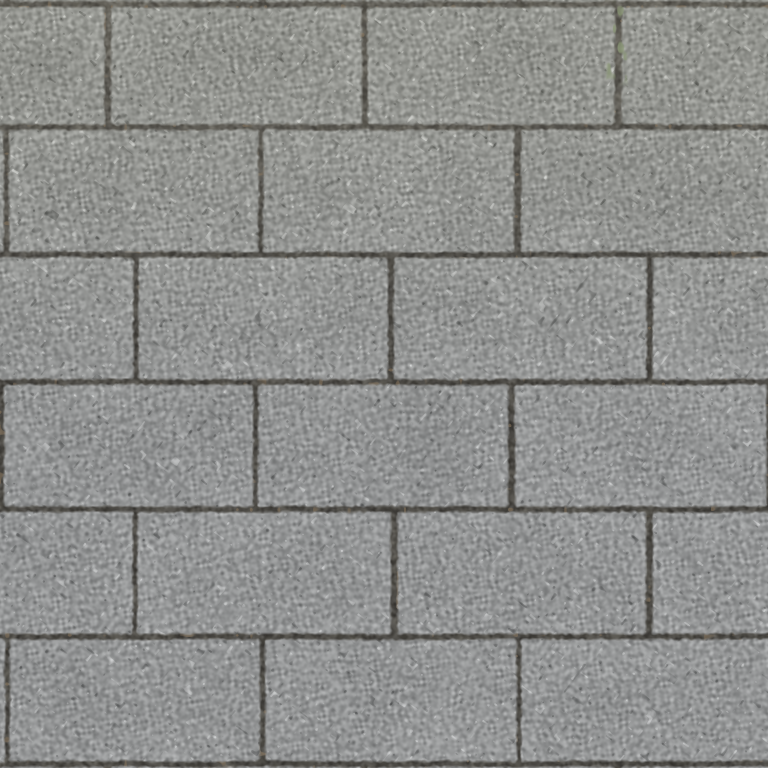
Give the GLSL for this texture, as a Shadertoy shader.

```glsl
// Grey concrete pavers in a staggered bond, with gritty faces and dark sandy joints.
#define ROWS 6.03
#define COLS 3.0
#define ROW_SHIFT 0.031     // height of the lowest joint, in rows
#define BED_HALF 0.0037     // half width of the horizontal joints
#define CORNER 0.0035       // corner radius of a paver
#define WOBBLE 0.0019       // raggedness of the edges
#define GRAIN 0.165         // contrast of the grit
#define STONE_LOW vec3(0.580, 0.586, 0.588)
#define STONE_HIGH vec3(0.582, 0.587, 0.566)
#define JOINT_DARK vec3(0.250, 0.242, 0.228)
#define JOINT_SAND vec3(0.430, 0.420, 0.385)

const mat2 TURN = mat2(0.8, 0.6, -0.6, 0.8);

float hash(vec2 p) {
    vec3 q = fract(vec3(p.xyx) * 0.1031);
    q += dot(q, q.yzx + 33.33);
    return fract((q.x + q.y) * q.z);
}

float noise(vec2 p) {
    vec2 i = floor(p), f = fract(p);
    f = f * f * (3.0 - 2.0 * f);
    return mix(mix(hash(i), hash(i + vec2(1, 0)), f.x),
               mix(hash(i + vec2(0, 1)), hash(i + vec2(1, 1)), f.x), f.y);
}

// Noise minus its surroundings: fine contrast without broad blotches.
float sharpNoise(vec2 p) {
    vec2 e = vec2(1.2, 0.0);
    float around = noise(p + e) + noise(p - e) + noise(p + e.yx) + noise(p - e.yx);
    return noise(p) - 0.25 * around;
}

// Half bond with a slight drift; the top course is set further left.
float courseOffset(float row) {
    return 0.015 + 0.011 * cos(1.5708 * row) + 0.518 * mod(row, 2.0)
         - 0.111 * step(4.5, row);
}

// Distance into the paver along x and y (negative in joints); id names the paver.
vec2 paverInset(vec2 p, out vec2 id) {
    // The top course is a little lower than the others
    float y = (p.y + 0.006 * smoothstep(0.85, 1.0, p.y)) * ROWS - ROW_SHIFT;
    float row = mod(floor(y), 6.0);
    float x = p.x * COLS - courseOffset(row);

    // Nearest upright joint, each with its own shift and width
    float k = round(x);
    vec2 key = vec2(mod(k, COLS), row) + 7.0;
    float side = x - k - 0.014 * (hash(key) - 0.5);
    float halfWidth = mix(0.0029, 0.0046, hash(key + 31.0));

    id = vec2(mod(k - step(side, 0.0), COLS), row);
    return vec2(abs(side) / COLS - halfWidth,
                abs(y - round(y)) / ROWS - BED_HALF);
}

// Gritty surface: fine grain, faint stains, pale and dark chips.
float grit(vec2 p) {
    vec2 q = TURN * p;
    float g = GRAIN * sharpNoise(q * 215.0);
    g += 0.55 * GRAIN * (noise(q.yx * 250.0 + 17.0) - 0.5);
    g += 0.025 * (noise(q * 70.0 + 5.0) - 0.5);
    g += 0.025 * (noise(q * 17.0 + 9.0) - 0.5);
    g += 0.13 * smoothstep(0.84, 1.0, noise(q * 150.0 + 41.0));
    g -= 0.13 * smoothstep(0.84, 1.0, noise(q * 140.0 + 83.0));
    return g;
}

void mainImage(out vec4 fragColor, in vec2 fragCoord) {
    vec2 uv = fragCoord / iResolution.xy;
    float pixel = 1.0 / min(iResolution.x, iResolution.y);

    // Ragged edges
    vec2 ragged = vec2(noise(uv * 190.0), noise(uv * 190.0 + 50.0)) - 0.5;
    vec2 wavy = vec2(noise(uv * 24.0 + 3.0), noise(uv * 24.0 + 70.0)) - 0.5;
    vec2 id;
    vec2 inset = paverInset(uv + WOBBLE * (1.3 * ragged + 0.8 * wavy), id);
    float depth = min(inset.x, inset.y);
    float rounded = CORNER - length(max(CORNER - inset, 0.0));

    // Paver face: tone per paver, paler rim, slightly darker heart
    vec3 stone = mix(STONE_LOW, STONE_HIGH, smoothstep(0.35, 1.0, uv.y));
    stone += 0.012 * (hash(id + 3.0) - 0.5);
    stone += 0.016 * exp(-max(depth, 0.0) * 80.0) - 0.005;
    stone -= 0.018 * smoothstep(0.02, 0.07, depth) * noise(uv * 14.0 + 60.0);
    stone += grit(uv);

    // Joint fill: dark sand, dustier toward the top, with tan crumbs
    float dust = 0.55 * noise(uv * 120.0 + 11.0) + 0.4 * smoothstep(0.55, 0.95, uv.y);
    vec3 joint = mix(JOINT_DARK, JOINT_SAND, dust);
    joint += 0.14 * (noise(TURN * uv * 240.0 + 23.0) - 0.5);
    float crumb = smoothstep(0.84, 0.95, noise(uv * 110.0 + 29.0));
    joint = mix(joint, vec3(0.52, 0.45, 0.36), 0.6 * crumb);

    float edge = max(0.0024, pixel);
    float face = smoothstep(-edge, edge, rounded);
    vec3 color = mix(joint, stone, face);

    // Moss flecks along the upper right joint
    vec2 fromMoss = abs(uv - vec2(0.803, 0.945)) / vec2(0.016, 0.06);
    float moss = smoothstep(1.0, 0.6, max(fromMoss.x, fromMoss.y));
    moss *= smoothstep(0.55, 0.75, noise(uv * vec2(130.0, 80.0) + 13.0));
    color = mix(color, vec3(0.54, 0.59, 0.46), 0.8 * moss);

    fragColor = vec4(clamp(color, 0.0, 1.0), 1.0);
}
```
